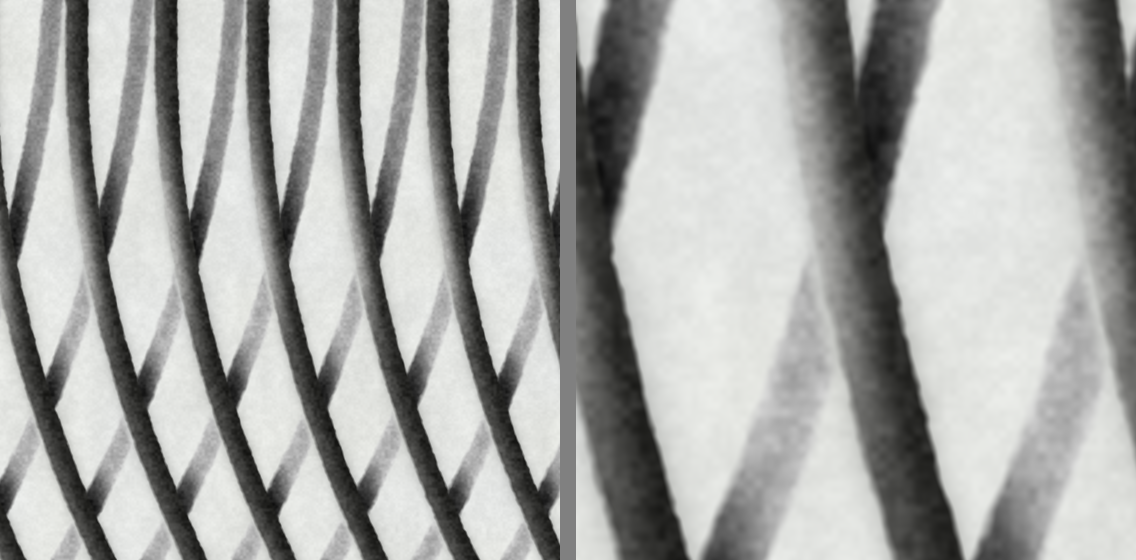
Left, the full canvas; right, a detail of the centre.
Give the GLSL for this pattern, as a WebGL 1 fragment shader.

```glsl
precision highp float;
// A lattice of bent rods: dark rods lean right in front, grey rods lean left behind.
// Each family is one curve repeated across; a rod is shaded by its offset from the
// curve's centre, its height, and its distance to the neighbouring front rod.

uniform vec2 u_resolution;

const float PERIOD = 0.1613;
const float FRONT_HALF_WIDTH = 0.0198;
const float BACK_HALF_WIDTH = 0.0188;
const vec3 PAPER = vec3(0.895, 0.903, 0.898);

float hash(vec2 p) {
  vec3 q = fract(vec3(p.xyx) * 0.1031);
  q += dot(q, q.yzx + 33.33);
  return fract((q.x + q.y) * q.z);
}

float noise(vec2 p) {
  vec2 cell = floor(p);
  vec2 f = fract(p);
  f = f * f * (3.0 - 2.0 * f);
  float low = mix(hash(cell), hash(cell + vec2(1.0, 0.0)), f.x);
  float high = mix(hash(cell + vec2(0.0, 1.0)), hash(cell + vec2(1.0)), f.x);
  return mix(low, high, f.y);
}

// Noise centred on zero, from -1 to 1.
float signedNoise(vec2 p) {
  return 2.0 * noise(p) - 1.0;
}

// Centre x (.x) and slope (.y) of the curves at a depth below the top edge.
vec2 frontCurve(float depth) {
  float bend = max(depth - 0.104, 0.0);
  return vec2(0.137 + 0.263 * bend * bend, 0.526 * bend);
}

vec2 backCurve(float depth) {
  return vec2(0.094 - 0.061 * depth - 0.245 * depth * depth,
              -0.061 - 0.49 * depth);
}

// Offset from the nearest repeat of a curve, perpendicular to it.
float rodOffset(float x, vec2 curve, float jitter, float seed) {
  float u = x - curve.x;
  float id = floor(u / PERIOD + 0.5);
  float shift = jitter * (2.0 * hash(vec2(id + 20.0, seed)) - 1.0);
  return (u - id * PERIOD - shift) * inversesqrt(1.0 + curve.y * curve.y);
}

float coverage(float signedDistance, float softness) {
  return 1.0 - smoothstep(-softness, softness, signedDistance);
}

// Mottled paper with a soft shadow next to the front rods.
vec3 paperColor(vec2 uv, float gapToFront) {
  float mottle = 0.020 * signedNoise(uv * vec2(34.0, 18.0))
               + 0.016 * signedNoise(uv * 110.0);
  float shadow = 0.15 * exp(-max(gapToFront, 0.0) / 0.007);
  vec3 warmth = vec3(0.0, 0.002, 0.016) * noise(uv * 9.0 + 4.0);
  return PAPER + mottle - shadow - warmth;
}

// Grey rods darken as they close in on the front rod to their left.
float backTone(float across, float fromFront, float depth) {
  float far = mix(0.54, 0.68, smoothstep(0.38, 0.58, depth));
  float tone = mix(0.10, far, smoothstep(0.018, 0.088, fromFront));
  return tone + 0.12 * across * across;
}

// Dark rods catch light on their left side, most strongly at mid height.
float frontTone(float across, float depth) {
  float glow = smoothstep(0.10, 0.40, depth) * (1.0 - smoothstep(0.44, 0.66, depth));
  float lit = mix(0.32, 0.70, glow);
  float side = 1.0 - smoothstep(-1.05, 0.75, across);
  return mix(0.13 + 0.06 * glow, lit, side);
}

void main() {
  vec2 uv = gl_FragCoord.xy / u_resolution;
  float depth = 1.0 - uv.y;
  float pixel = 1.0 / min(u_resolution.x, u_resolution.y);
  float softness = max(0.0026, pixel);

  // Worn outlines: a slow wobble plus fine chips.
  float wear = 0.0011 * signedNoise(uv * 55.0) + 0.0008 * signedNoise(uv * 160.0 + 7.0);

  vec2 frontPath = frontCurve(depth);
  float front = rodOffset(uv.x, frontPath, 0.0012, 3.0);
  float back = rodOffset(uv.x, backCurve(depth), 0.0022, 11.0);
  float frontEdge = abs(front) - FRONT_HALF_WIDTH + wear;
  float backEdge = abs(back) - BACK_HALF_WIDTH + 1.3 * wear;
  float fromFront = mod(uv.x - frontPath.x, PERIOD);

  vec3 color = paperColor(uv, frontEdge);
  float grain = 0.045 * signedNoise(uv * 190.0) + 0.035 * signedNoise(uv * 85.0 + 19.0);

  // Back rods, fading out where the lower ones emerge from behind.
  float toNextFront = PERIOD - fromFront;
  float emerge = smoothstep(0.019, 0.034, toNextFront);
  float visible = mix(1.0, emerge, smoothstep(0.42, 0.50, depth));
  float tone = backTone(back / BACK_HALF_WIDTH, fromFront, depth) + grain;
  color = mix(color, vec3(tone), coverage(backEdge, softness * 1.7) * visible);

  // Front rods: crisp on the right, softer on the lit left side.
  float rimSoftness = softness * (front < 0.0 ? 1.5 : 1.0);
  tone = frontTone(front / FRONT_HALF_WIDTH, depth) + grain * 0.9;
  vec3 rodColor = vec3(tone) + vec3(0.004, 0.004, -0.005);
  color = mix(color, rodColor, coverage(frontEdge, rimSoftness));

  // Fine overall film grain.
  color += 0.012 * signedNoise(uv * 240.0 + 31.0);
  gl_FragColor = vec4(clamp(color, 0.0, 1.0), 1.0);
}
```
